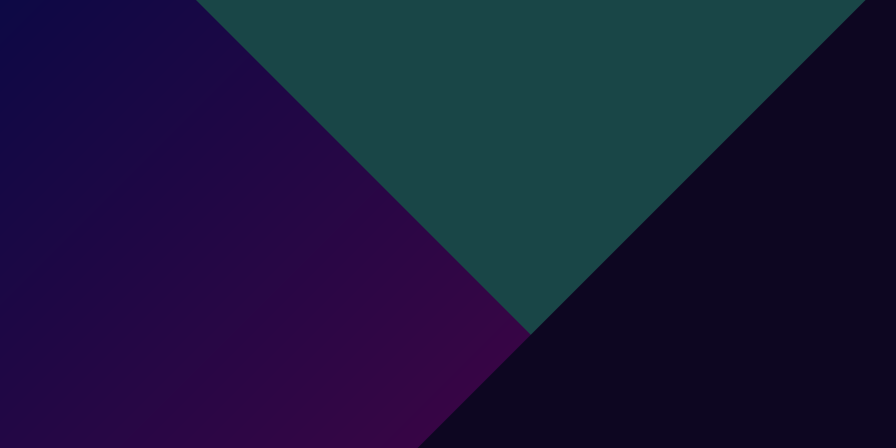
A WebGL 2 fragment shader for this background:

```glsl
#version 300 es
precision highp float;
// Three flat facets split by two diagonals: a violet gradient on the left,
// a teal wedge pointing down from the top, and a dark corner on the right.
// Each facet is a signed half-plane distance, blended over one pixel.

#define WEDGE_EDGE 1.4375               // x + y along the falling diagonal
#define CORNER_EDGE 0.932               // x - y along the rising diagonal
#define INDIGO vec3(0.051, 0.034, 0.272)
#define PLUM vec3(0.216, 0.021, 0.272)
#define TEAL vec3(0.098, 0.274, 0.280)
#define NIGHT vec3(0.050, 0.022, 0.130)

uniform vec2 u_resolution;
out vec4 fragColor;

// Signed distance to the line dot(p, direction) = offset.
float halfPlane(vec2 p, vec2 direction, float offset) {
    return (dot(p, direction) - offset) / length(direction);
}

// Coverage of the positive side, smoothed across one pixel.
float coverage(float dist) {
    return clamp(dist * u_resolution.y + 0.5, 0.0, 1.0);
}

void main() {
    // Canvas height is one unit.
    vec2 p = gl_FragCoord.xy / u_resolution.y;

    // Gradient from the top left corner to the rising diagonal.
    float ramp = (p.x - p.y + 1.0) / (CORNER_EDGE + 1.0);
    vec3 color = mix(INDIGO, PLUM, clamp(ramp, 0.0, 1.0));

    // Facets, back to front.
    float wedge = halfPlane(p, vec2(1.0, 1.0), WEDGE_EDGE);
    float corner = halfPlane(p, vec2(1.0, -1.0), CORNER_EDGE);
    color = mix(color, TEAL, coverage(wedge));
    color = mix(color, NIGHT, coverage(corner));

    fragColor = vec4(color, 1.0);
}
```
